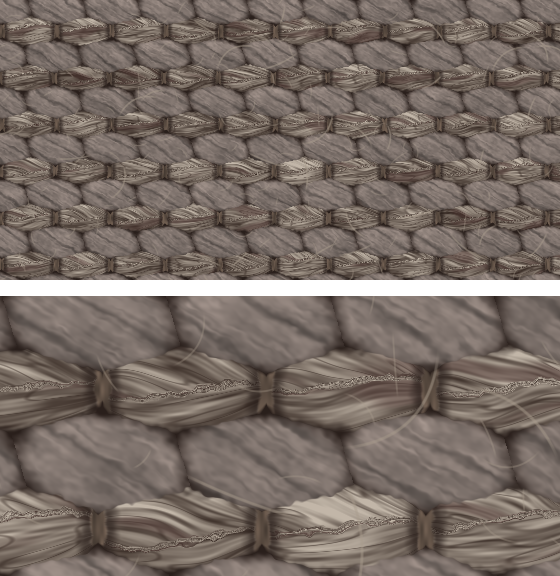
Top: the whole. Bottom: its middle third, enlarged.
Reproduce this texture procedurally as a WebGL 2 fragment shader.

```glsl
#version 300 es
precision highp float;
// Woven rug: rows of soft wool pebbles alternate with rows of shiny bast
// fibre bundles, pinched by small ties and set half a step aside.
// Each yarn gives colour and height; the higher yarn lies on top.

#define COLUMNS 10.25
#define ROWS 6.0
#define CELL_ASPECT 1.17
#define WOOL_ROW 0.19
#define BAST_ROW 0.67
#define WOOL_HALF_SIZE vec2(0.535, 0.36)
#define SHADOW vec3(0.16, 0.12, 0.105)
#define WOOL vec3(0.505, 0.458, 0.434)
#define BAST_DARK vec3(0.215, 0.165, 0.14)
#define BAST_LIGHT vec3(0.76, 0.715, 0.66)
#define BAST_RED vec3(0.31, 0.22, 0.205)
#define HAIR_AMOUNT 0.42

uniform vec2 u_resolution;
out vec4 fragColor;

float hash(vec2 p) {
    return fract(sin(dot(p, vec2(127.1, 311.7))) * 43758.5453);
}

float noise(vec2 p) {
    vec2 i = floor(p), f = fract(p);
    f = f * f * (3.0 - 2.0 * f);
    return mix(mix(hash(i), hash(i + vec2(1, 0)), f.x),
               mix(hash(i + vec2(0, 1)), hash(i + vec2(1, 1)), f.x), f.y);
}

// Wool pebble with slanted plies; rgb is colour, a is height
vec4 woolYarn(vec2 g) {
    g.y -= WOOL_ROW;
    float row = floor(g.y + 0.5);
    g.x += 0.12 * (hash(vec2(row, 3.0)) - 0.5) - 0.25 * (g.y - row);
    vec2 id = vec2(floor(g.x + 0.5), row);
    vec2 p = g - id;
    float seed = hash(id + 7.0);
    p.y += 0.05 * (seed - 0.5);
    p += 0.04 * (vec2(noise(g * 9.0), noise(g * 9.0 + 40.0)) - 0.5);
    p += 0.03 * (vec2(noise(g * 26.0), noise(g * 26.0 + 70.0)) - 0.5);
    vec2 e = pow(abs(p) / WOOL_HALF_SIZE, vec2(2.3));
    float height = 1.0 - e.x - e.y;

    // Plies and fine fibres run down to the right
    vec2 q = vec2(p.x * CELL_ASPECT, p.y);
    float along = dot(q, vec2(0.8, 0.6));
    float across = dot(q, vec2(-0.6, 0.8)) + 0.12 * noise(g * 2.5);
    float ply = abs(fract(across * 2.3 + seed) - 0.5);
    float groove = 1.0 - smoothstep(0.0, 0.13, ply);
    float fibre = noise(vec2(along * 6.0, across * 30.0) + seed * 90.0);
    float fuzz = noise(g * 24.0 + 8.0);
    float soft = noise(g * 5.0 + 15.0);
    float tone = 0.75 + 0.24 * fibre + 0.13 * fuzz + 0.13 * soft + 0.08 * (seed - 0.5);
    tone *= (1.0 - 0.24 * groove) * (1.0 - 0.25 * p.y);
    vec3 colour = mix(SHADOW, WOOL * tone, smoothstep(-0.15, 0.5, height));
    return vec4(colour, height);
}

// Fibre bundle, wide between ties and pinched at them
vec4 bastYarn(vec2 g) {
    g.y -= BAST_ROW;
    float row = floor(g.y + 0.5);
    g.x += 0.1 * (hash(vec2(row, 9.0)) - 0.5);
    vec2 id = vec2(floor(g.x), row);
    vec2 p = g - id - vec2(0.5, 0.0);
    float seed = hash(id + 21.0);
    float swell = pow(max(cos(3.1416 * p.x), 0.0), 0.6);
    float halfHeight = 0.1 + (0.18 + 0.04 * seed) * swell;
    float ragged = 0.04 * (noise(g * 9.0) - 0.5) + 0.04 * (noise(g * 24.0) - 0.5);
    float t = (p.y + ragged) / halfHeight;
    float height = 1.0 - t * t;

    // Two groups of strands cross: one nearly level, one slanting over it
    float twist = mix(-2.2, -0.9, hash(id + 33.0));
    float over = smoothstep(-0.1, 0.1, t + 0.7 * p.x + 0.8 * (hash(id + 55.0) - 0.5));
    float lane = (p.y / halfHeight) + mix(twist, 0.7, over) * p.x + 0.3 * noise(g * 3.0) + 3.0 * over;
    float strand = noise(vec2(p.x * 1.8, lane * 3.0) + seed * 80.0);
    float fibre = noise(vec2(p.x * 4.0, lane * 9.0) + seed * 50.0);
    float thread = noise(vec2(p.x * 6.0, lane * 15.0) + seed * 20.0);
    float crease = abs(noise(vec2(p.x * 2.5, lane * 4.5) + seed * 40.0) - 0.5);
    float tone = 0.42 * strand + 0.48 * fibre + 0.38 * thread - 0.12 + 0.2 * (seed - 0.5);
    tone *= (0.65 + 0.4 * swell) * (1.0 - 0.2 * t);
    tone *= 0.55 + 0.45 * smoothstep(0.0, 0.09, crease);
    vec3 colour = mix(BAST_DARK, BAST_LIGHT, clamp(tone, 0.0, 1.0));
    float red = noise(vec2(p.x * 1.5, lane * 2.0) + seed * 30.0 + 60.0);
    colour = mix(colour, BAST_RED, 0.5 * smoothstep(0.68, 0.88, red));

    // Upright tie between bundles
    float edge = 0.5 - abs(p.x) + 0.5 * ragged;
    float tie = 1.0 - smoothstep(0.03, 0.055, edge);
    float gap = smoothstep(0.02, 0.06, edge) * (1.0 - smoothstep(0.06, 0.14, edge));
    colour = mix(colour, SHADOW, 0.65 * gap);
    colour = mix(colour, vec3(0.38, 0.32, 0.275) * (0.7 + 0.5 * noise(g * vec2(40.0, 8.0))), tie);
    colour = mix(SHADOW, colour, smoothstep(-0.15, 0.4, height));
    return vec4(colour, height * mix(0.75, 1.0, swell));
}

// Coverage of loose curved hairs, one at most per grid cell
float hairs(vec2 p, float seed, float pixel) {
    float cover = 0.0;
    for (int k = 0; k < 9; k++) {
        vec2 id = floor(p) + vec2(k % 3 - 1, k / 3 - 1);
        vec2 r = vec2(hash(id + seed), hash(id + seed + 50.0));
        vec2 q = p - id - r;
        float angle = 6.2832 * hash(id + seed + 90.0);
        q = mat2(cos(angle), sin(angle), -sin(angle), cos(angle)) * q;
        float reach = 0.2 + 0.35 * r.x, bend = 2.2 * (r.y - 0.5);
        float d = abs(q.y - bend * q.x * q.x) / sqrt(1.0 + 4.0 * bend * bend * q.x * q.x);
        float line = 1.0 - smoothstep(0.003, 0.01 + pixel, d);
        line *= 1.0 - smoothstep(reach * 0.6, reach, abs(q.x));
        cover = max(cover, line * step(hash(id + seed + 13.0), HAIR_AMOUNT));
    }
    return cover;
}

void main() {
    vec2 g = vec2(gl_FragCoord.x, u_resolution.y - gl_FragCoord.y) / u_resolution * vec2(COLUMNS, ROWS);
    vec4 wool = woolYarn(g), bast = bastYarn(g);
    vec3 colour = mix(bast.rgb, wool.rgb, smoothstep(-0.08, 0.08, wool.a - bast.a));
    vec2 p = g * vec2(CELL_ASPECT, 1.0);
    float pixel = ROWS / u_resolution.y;
    float loose = max(hairs(p, 4.0, pixel), 0.7 * hairs(p * 2.2, 70.0, 2.2 * pixel));
    fragColor = vec4(mix(colour, vec3(0.66, 0.61, 0.55), 0.5 * loose), 1.0);
}
```
